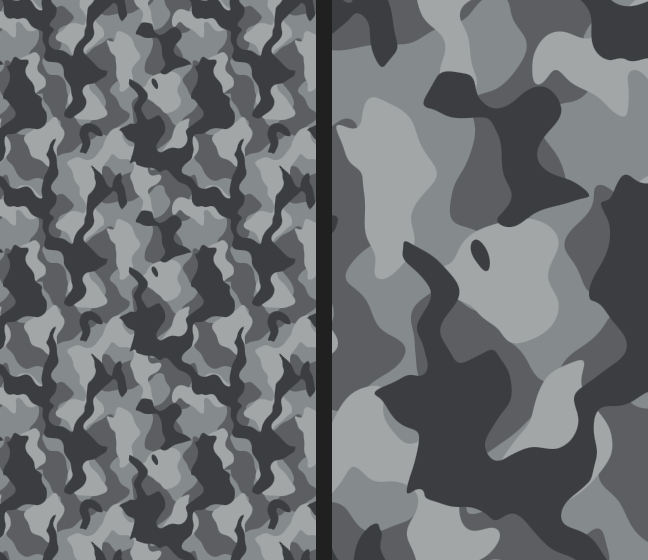
Left, the full canvas; right, a detail of the centre.
Write a Shadertoy shader that draws this pattern.

```glsl
// Repeating woodland camouflage in four greys, built from layered sines.

const float TAU = 6.2831853;
const float TILE = 0.595;                    // repeat length, in canvas widths
const int MAX_WAVES = 8;                     // highest wave count per tile

const vec3 CHARCOAL   = vec3(0.230, 0.240, 0.250);
const vec3 SLATE      = vec3(0.360, 0.370, 0.380);
const vec3 MID_GREY   = vec3(0.520, 0.540, 0.550);
const vec3 LIGHT_GREY = vec3(0.640, 0.650, 0.650);

float hash(vec3 p) {
    p = fract(p * vec3(0.1031, 0.1130, 0.0973));
    p += dot(p, p.yzx + 33.33);
    return fract((p.x + p.y) * p.z);
}

// Wavy displacement that gives the patches their lobed outlines.
vec2 wobble(vec2 p, float seed) {
    vec2 broad = vec2(2.0 * p.x + 5.0 * p.y, 6.0 * p.x - 3.0 * p.y);
    vec2 fine = vec2(9.0 * p.y - 4.0 * p.x, 8.0 * p.x + 5.0 * p.y);
    return p + 0.014 * sin(TAU * broad + seed)
             + 0.006 * sin(TAU * fine + 2.0 * seed);
}

// Bell-shaped weight around a wave count.
float band(float count, float centre, float width) {
    float x = (count - centre) / width;
    return exp(-x * x);
}

// Tileable field with zero mean and unit variance; waves is the patch density,
// lobes the strength of the smaller bumps at twice that density.
float patchField(vec2 p, float waves, float lobes, float seed) {
    vec2 q = wobble(p, seed);
    float sum = 0.0;
    float power = 0.0;
    for (int i = 0; i <= MAX_WAVES; i++) {
        for (int j = -MAX_WAVES; j <= MAX_WAVES; j++) {
            if (i == 0 && j <= 0) continue;  // one of each opposite pair
            vec2 k = vec2(float(i), float(j));
            // Weighting the vertical count stretches patches upright.
            float count = length(k * vec2(1.0, 1.25));
            float amplitude = band(count, waves, 1.0)
                            + lobes * band(count, 2.0 * waves, 1.3);
            if (amplitude < 0.02) continue;
            float phase = hash(vec3(k + 17.0, seed));
            sum += amplitude * sin(TAU * (dot(k, q) + phase));
            power += 0.5 * amplitude * amplitude;
        }
    }
    return sum * inversesqrt(power);
}

// Smooth minimum, which rounds the corners where two regions meet.
float smoothMin(float a, float b, float radius) {
    float h = max(radius - abs(a - b), 0.0) / radius;
    return min(a, b) - 0.25 * radius * h * h;
}

// Curved, branching limbs: bands along the zero lines of one field,
// cut to length by a second field.
float limbField(vec2 p, float halfWidth, float seed) {
    float bands = halfWidth - abs(patchField(p, 2.4, 0.10, seed));
    float cut = patchField(p, 3.2, 0.10, seed + 5.3) + 0.30;
    return smoothMin(bands, cut, 0.4);
}

// Antialiased coverage of the region above a level.
float coverage(float field, float level) {
    return clamp((field - level) / max(fwidth(field), 1e-4) + 0.5, 0.0, 1.0);
}

void mainImage(out vec4 fragColor, in vec2 fragCoord) {
    vec2 p = fragCoord / iResolution.x / TILE;

    // Higher levels leave smaller shares of the cloth covered.
    float slate = coverage(patchField(p, 3.6, 0.16, 3.7), 0.22);
    float light = coverage(patchField(p, 3.8, 0.16, 11.3), 0.33);
    float dark = coverage(limbField(p, 0.62, 23.9), 0.0);

    vec3 color = mix(MID_GREY, SLATE, slate);
    color = mix(color, LIGHT_GREY, light);
    color = mix(color, CHARCOAL, dark);
    fragColor = vec4(color, 1.0);
}
```
